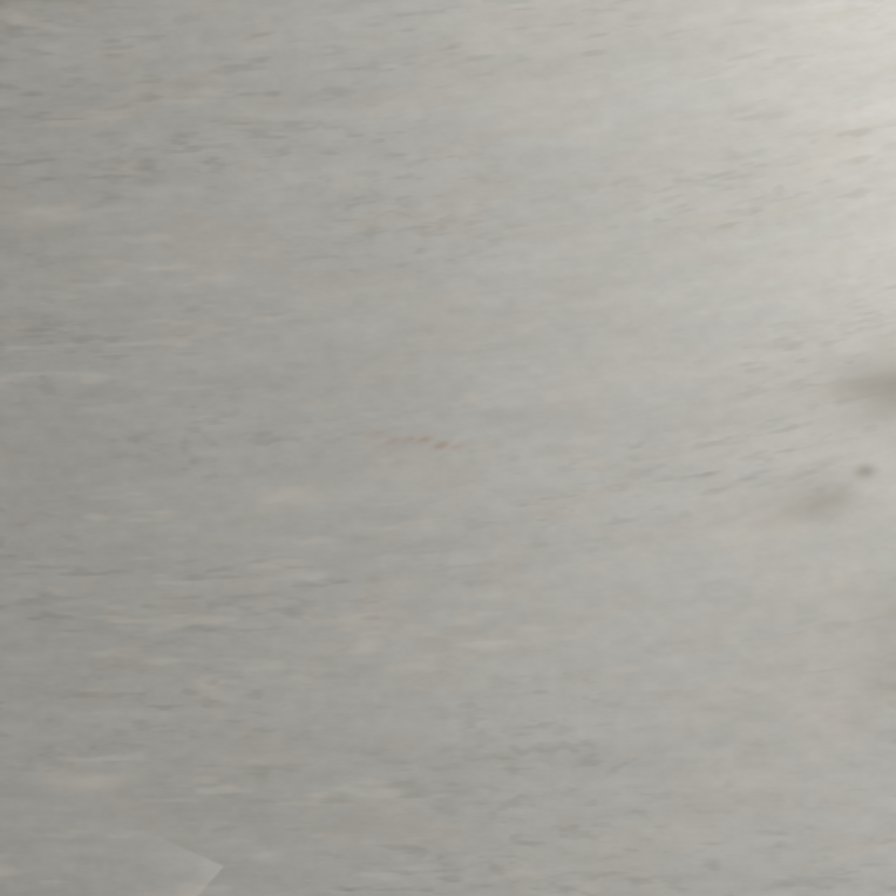
Write a WebGL 1 fragment shader that draws this texture.

```glsl
precision highp float;
// Pale grey weathered board: a soft light falloff towards the upper right,
// covered by faint stretched-noise grain, sparse pale and dark flecks,
// a small knot with brownish shadows, a rusty scuff and a chipped corner.
uniform vec2 u_resolution;

const vec3 SHADE = vec3(0.574, 0.567, 0.546);
const vec3 GLOW = vec3(0.818, 0.808, 0.778);
const vec3 RUST = vec3(0.60, 0.52, 0.47);
const vec3 UMBER = vec3(0.54, 0.52, 0.48);
const vec3 CREAM = vec3(0.74, 0.72, 0.67);

float hash(vec2 p) {
  vec3 q = fract(vec3(p.xyx) * 0.1031);
  q += dot(q, q.yzx + 33.33);
  return fract((q.x + q.y) * q.z);
}

float noise(vec2 p) {
  vec2 i = floor(p);
  vec2 f = fract(p);
  f = f * f * (3.0 - 2.0 * f);
  float low = mix(hash(i), hash(i + vec2(1.0, 0.0)), f.x);
  float high = mix(hash(i + vec2(0.0, 1.0)), hash(i + vec2(1.0, 1.0)), f.x);
  return mix(low, high, f.y);
}

// Layered noise centred on zero.
float fbm(vec2 p) {
  float sum = 0.0;
  float gain = 0.5;
  for (int i = 0; i < 4; i++) {
    sum += gain * (noise(p) - 0.5);
    p = p * 2.03 + vec2(17.3, 9.1);
    gain *= 0.55;
  }
  return sum;
}

// Soft spot that fades from 1 at its centre to 0.
float blob(vec2 p, vec2 centre, vec2 radius) {
  vec2 d = (p - centre) / radius;
  return exp(-dot(d, d));
}

// Broken thin strokes, gathered in patches.
float flecks(vec2 p, vec2 frequency, float seed) {
  float stroke = 0.65 * noise(p * frequency + seed) + 0.35 * noise(p * frequency * 2.3 + seed);
  float patches = smoothstep(0.30, 0.8, noise(p * vec2(5.0, 10.0) + seed * 1.7));
  return smoothstep(0.58, 0.90, stroke) * patches;
}

// Wedge pointing right, brightest at its tip.
float chip(vec2 p, vec2 tip) {
  vec2 d = p - tip;
  float upper = smoothstep(-0.003, 0.003, -d.y - 0.45 * d.x);
  float lower = smoothstep(-0.003, 0.003, 0.9 * d.y - d.x);
  return upper * lower * exp(min(d.x, 0.0) * 22.0);
}

// Rusty dashes along a gently falling line.
float scuff(vec2 p) {
  float mark = 0.0;
  for (int i = 0; i < 6; i++) {
    float k = float(i);
    vec2 centre = vec2(0.42 + 0.018 * k, 0.515 - 0.0035 * k);
    centre.y += 0.012 * (hash(vec2(k, 4.0)) - 0.5);
    vec2 d = p - centre;
    d.y -= 0.25 * d.x;
    float strength = 0.4 + 0.6 * hash(vec2(k, 8.0));
    mark = max(mark, strength * blob(d, vec2(0.0), vec2(0.009, 0.0042)));
  }
  return mark * (0.35 + 0.65 * noise(p * vec2(110.0, 190.0)));
}

void main() {
  vec2 p = gl_FragCoord.xy / u_resolution;

  // Grain coordinates rise to the right and waver slightly.
  vec2 g = p;
  g.y -= 0.10 * p.x * p.x * smoothstep(0.0, 0.6, p.y);
  g.y += 0.012 * fbm(p * 5.0);

  // Broad light with a cloudy edge.
  float light = 0.46 * p.x + 0.47 * p.x * p.y + 0.07 * p.y;
  light += 0.08 * fbm(p * vec2(3.0, 4.0) + 3.0);
  light += 0.05 * blob(p, vec2(1.0, 0.86), vec2(0.14, 0.20));
  vec3 colour = mix(SHADE, GLOW, pow(max(light, 0.0), 1.2));

  // Wide bands, fine fibres and mottled specks.
  float grain = 0.032 * fbm(g * vec2(5.0, 34.0));
  grain += 0.030 * fbm(g * vec2(20.0, 100.0) + 41.0);
  grain += 0.034 * fbm(p * vec2(65.0, 95.0) + 7.0);
  colour += grain;
  colour += vec3(0.012, -0.002, -0.010) * fbm(g * vec2(14.0, 30.0) + 63.0);

  // Sparse strokes, the dark ones short and faint.
  colour = mix(colour, CREAM, 0.24 * flecks(g, vec2(17.0, 85.0), 23.0));
  colour -= 0.036 * flecks(g, vec2(24.0, 105.0), 71.0);
  colour -= 0.030 * flecks(g, vec2(38.0, 120.0), 137.0);
  float paleDash = blob(g, vec2(0.04, 0.76), vec2(0.07, 0.010));
  paleDash += blob(g, vec2(0.10, 0.127), vec2(0.06, 0.013));
  paleDash += 0.7 * blob(g, vec2(0.34, 0.440), vec2(0.04, 0.012));
  colour = mix(colour, CREAM, 0.50 * paleDash * noise(g * vec2(28.0, 90.0)));

  // Knot and the shadows around it.
  float shadow = blob(p, vec2(1.0, 0.565), vec2(0.070, 0.040));
  shadow += 0.7 * blob(p, vec2(0.92, 0.44), vec2(0.060, 0.026));
  shadow += 0.5 * blob(p, vec2(1.0, 0.27), vec2(0.040, 0.120));
  shadow *= 0.4 + 1.1 * noise(g * vec2(18.0, 50.0) + 5.0);
  colour = mix(colour, UMBER, 0.42 * shadow);
  colour += 0.030 * blob(p, vec2(0.965, 0.455), vec2(0.030, 0.035));
  colour = mix(colour, UMBER, 0.55 * blob(p, vec2(0.966, 0.474), vec2(0.012, 0.008)));

  // Scuff and chipped corner.
  colour = mix(colour, RUST, 0.70 * scuff(p));
  colour += 0.075 * chip(p, vec2(0.25, 0.033));

  gl_FragColor = vec4(clamp(colour, 0.0, 1.0), 1.0);
}
```
